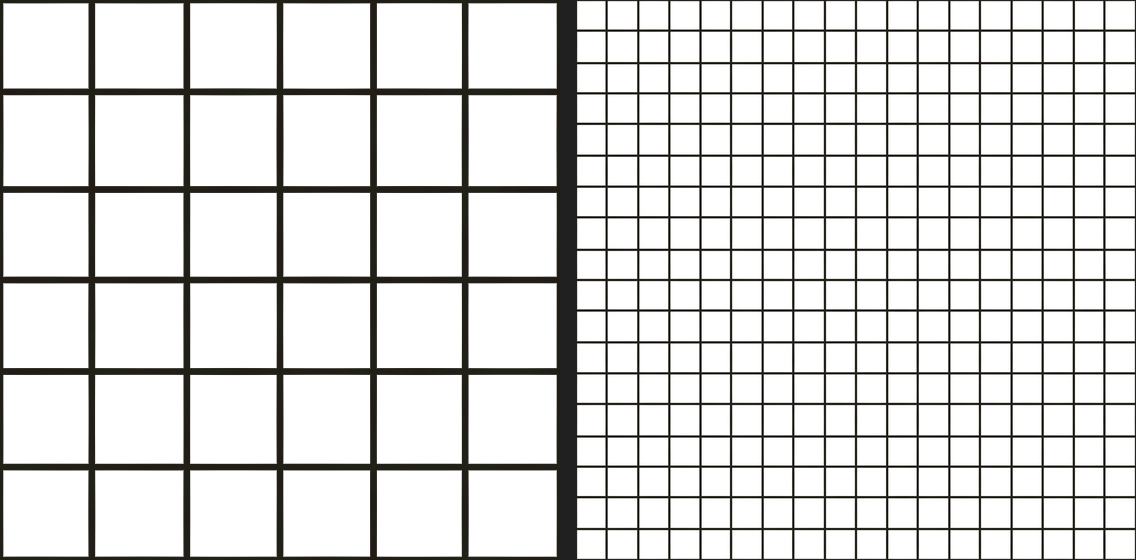
Left: one tile. Right: repeated 3 by 3.
This pattern is drawn by a Shadertoy shader. Its source:

```glsl
const float CELLS = 6.0;
const float TAU = 6.2831853;

vec2 latticeGradient(vec2 cell, float period) {
    cell = mod(cell, period);
    float angle = TAU * fract(sin(dot(cell, vec2(127.1, 311.7))) * 43758.5);
    return vec2(cos(angle), sin(angle));
}

// Gradient noise that wraps after a whole period
float gradientNoise(vec2 p, float period) {
    vec2 i = floor(p), f = p - i;
    vec2 u = f * f * f * (f * (f * 6.0 - 15.0) + 10.0);
    vec2 e = vec2(1.0, 0.0);
    float a = dot(latticeGradient(i, period), f);
    float b = dot(latticeGradient(i + e.xy, period), f - e.xy);
    float c = dot(latticeGradient(i + e.yx, period), f - e.yx);
    float d = dot(latticeGradient(i + e.xx, period), f - e.xx);
    return mix(mix(a, b, u.x), mix(c, d, u.x), u.y);
}

// Uneven spacing: periodic offset of each line, in cells
vec2 lineDrift(vec2 index) {
    vec2 t = TAU * index / CELLS;
    return vec2(
        0.006 * (cos(3.0 * t.x) - cos(t.x)) + 0.0047 * (cos(2.0 * t.x) - 1.0),
        0.0037 * (cos(t.y) - cos(3.0 * t.y)) + 0.0087 * sin(t.y) - 0.0202 * sin(2.0 * t.y));
}

void mainImage(out vec4 fragColor, in vec2 fragCoord) {
    vec2 p = CELLS * fragCoord / iResolution.xy;

    // Distance to the nearest vertical and horizontal line
    vec2 index = round(p);
    vec2 dist = abs(p - index - lineDrift(index));

    // Slightly uneven line width with soft edges
    float halfWidth = 0.036 + 0.003 * gradientNoise(p, CELLS);
    vec2 soft = max(vec2(0.007), 0.5 * CELLS / iResolution.xy);
    vec2 cover = 1.0 - smoothstep(halfWidth - soft, halfWidth + soft, dist);
    float ink = max(cover.x, cover.y);

    // Warm black drifting between brown and olive
    float tint = 0.5 + 0.7 * gradientNoise(p * 2.0 + 0.37, CELLS * 2.0);
    vec3 inkColor = mix(vec3(0.13, 0.105, 0.085), vec3(0.13, 0.135, 0.095), tint);

    fragColor = vec4(mix(vec3(1.0), inkColor, ink), 1.0);
}
```
